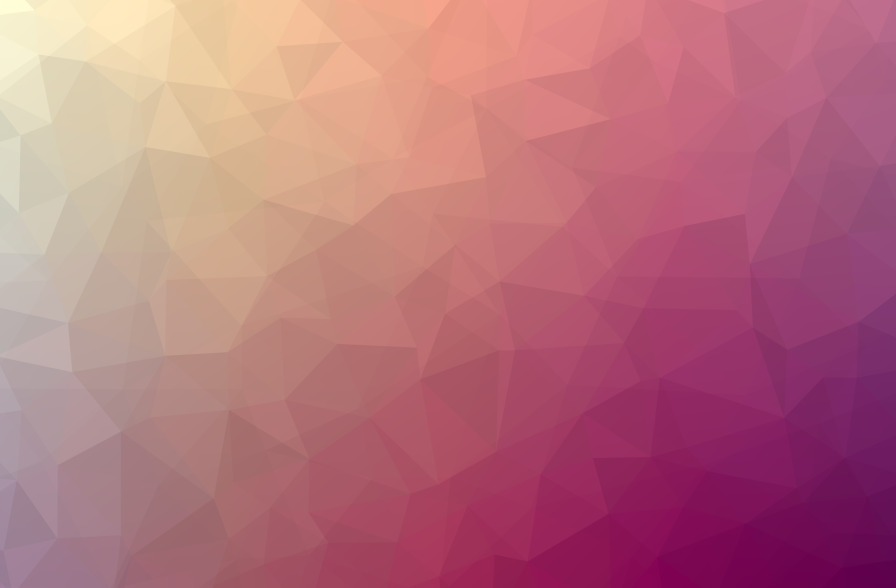
Write a Shadertoy shader that draws this background.

```glsl
// Low-poly background: translucent triangular facets over a cream, coral and plum gradient.

const float FINE_ROWS = 9.5;
const float BROAD_ROWS = 5.5;

vec2 hash22(vec2 p) {
    vec3 q = fract(p.xyx * vec3(0.1031, 0.1030, 0.0973));
    q += dot(q, q.yzx + 33.33);
    return fract((q.xx + q.yz) * q.zy);
}

mat2 rotation(float angle) {
    float c = cos(angle), s = sin(angle);
    return mat2(c, s, -s, c);
}

// Piecewise linear ramp through five evenly spaced colours
vec3 ramp(float x, vec3 a, vec3 b, vec3 c, vec3 d, vec3 e) {
    float t = clamp(x, 0.0, 1.0) * 4.0;
    vec3 color = mix(a, b, clamp(t, 0.0, 1.0));
    color = mix(color, c, clamp(t - 1.0, 0.0, 1.0));
    color = mix(color, d, clamp(t - 2.0, 0.0, 1.0));
    return mix(color, e, clamp(t - 3.0, 0.0, 1.0));
}

// Two-dimensional gradient; uv spans 0 to 1 from the lower left
vec3 gradient(vec2 uv) {
    vec3 bottom = ramp(uv.x, vec3(0.61, 0.49, 0.60), vec3(0.61, 0.36, 0.39),
        vec3(0.62, 0.16, 0.33), vec3(0.50, 0.00, 0.32), vec3(0.35, 0.00, 0.29));
    vec3 lower = ramp(uv.x, vec3(0.71, 0.66, 0.69), vec3(0.70, 0.51, 0.48),
        vec3(0.70, 0.36, 0.41), vec3(0.60, 0.18, 0.40), vec3(0.45, 0.15, 0.41));
    vec3 upper = ramp(uv.x, vec3(0.82, 0.82, 0.76), vec3(0.83, 0.70, 0.56),
        vec3(0.82, 0.54, 0.49), vec3(0.73, 0.35, 0.46), vec3(0.60, 0.33, 0.50));
    vec3 top = ramp(uv.x, vec3(0.98, 0.96, 0.82), vec3(0.96, 0.82, 0.63),
        vec3(0.95, 0.62, 0.53), vec3(0.85, 0.48, 0.53), vec3(0.73, 0.42, 0.55));
    float t = clamp(uv.y, 0.0, 1.0) * 3.0;
    vec3 color = mix(bottom, lower, clamp(t, 0.0, 1.0));
    color = mix(color, upper, clamp(t - 1.0, 0.0, 1.0));
    return mix(color, top, clamp(t - 2.0, 0.0, 1.0));
}

// Signed distance to the line a-b, positive on its left
float leftOf(vec2 p, vec2 a, vec2 b) {
    vec2 edge = b - a, v = p - a;
    return (edge.x * v.y - edge.y * v.x) / max(length(edge), 0.001);
}

// Weighted facet data: xy = offset to the centroid, z = shade, w = coverage
vec4 facet(vec2 p, vec2 a, vec2 b, vec2 c, float soft) {
    float inside = min(leftOf(p, a, b), min(leftOf(p, b, c), leftOf(p, c, a)));
    float cover = smoothstep(-soft, soft, inside);
    vec2 center = (a + b + c) / 3.0;
    float shade = hash22(floor(center * 64.0) + 7.0).x - 0.5;
    return vec4(center - p, shade, 1.0) * cover;
}

vec2 vertex(vec2 id, float seed) {
    return id + 0.5 + 0.8 * (hash22(id + seed) - 0.5);
}

// Triangulated mesh of scattered vertices, each quad cut along its shorter diagonal
vec3 mesh(vec2 p, float soft, float seed) {
    vec4 sum = vec4(0.0);
    for (int y = -1; y <= 0; y++) {
        for (int x = -1; x <= 0; x++) {
            vec2 id = floor(p) + vec2(x, y);
            vec2 a = vertex(id, seed);
            vec2 b = vertex(id + vec2(1, 0), seed);
            vec2 c = vertex(id + vec2(1, 1), seed);
            vec2 d = vertex(id + vec2(0, 1), seed);
            if (distance(a, c) < distance(b, d))
                sum += facet(p, a, b, c, soft) + facet(p, a, c, d, soft);
            else
                sum += facet(p, a, b, d, soft) + facet(p, b, c, d, soft);
        }
    }
    return sum.xyz / max(sum.w, 0.001);
}

// Rotated mesh layer: centroid offset in canvas heights, and shade
vec3 layer(vec2 p, float rows, float angle, float seed) {
    mat2 turn = rotation(angle);
    vec3 m = mesh(turn * p * rows + 20.0, 0.7 * rows / iResolution.y, seed);
    return vec3(transpose(turn) * m.xy / rows, m.z);
}

void mainImage(out vec4 fragColor, in vec2 fragCoord) {
    vec2 p = fragCoord / iResolution.y;
    vec2 aspect = vec2(iResolution.x / iResolution.y, 1.0);

    vec3 fine = layer(p, FINE_ROWS, -0.35, 3.0);
    vec3 broad = layer(p, BROAD_ROWS, 0.6, 41.0);

    // Facets partly flatten the gradient, then tint it
    vec2 samplePoint = p + 0.6 * fine.xy + 0.15 * broad.xy;
    vec3 color = gradient(samplePoint / aspect);
    color *= 1.0 + 0.07 * fine.z + 0.03 * broad.z;
    fragColor = vec4(clamp(color, 0.0, 1.0), 1.0);
}
```
